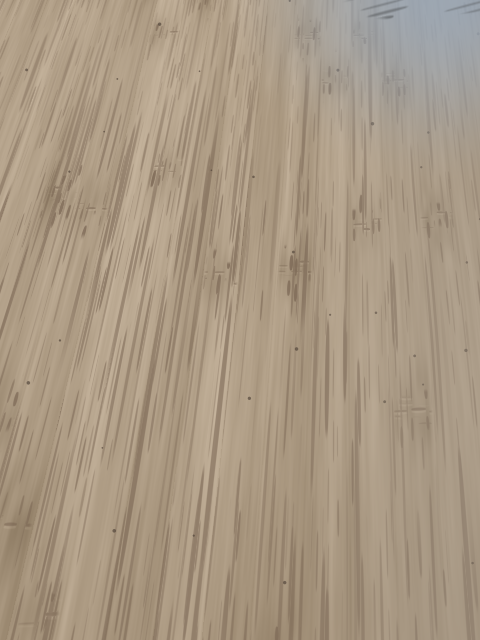
Give the GLSL for this texture, as a WebGL 2 fragment shader.

```glsl
#version 300 es
precision highp float;

uniform vec2 u_resolution;
out vec4 outColor;

const vec2 VANISHING_POINT = vec2(0.547, 2.25);
const float STRIP_WIDTH = 0.06;
const float NODE_SPACING = 0.5;

float hash(vec2 p) {
    return fract(sin(dot(p, vec2(127.1, 311.7))) * 43758.5453);
}

float noise(vec2 p) {
    vec2 i = floor(p), f = fract(p);
    f = f * f * (3.0 - 2.0 * f);
    float low = mix(hash(i), hash(i + vec2(1, 0)), f.x);
    float high = mix(hash(i + vec2(0, 1)), hash(i + vec2(1, 1)), f.x);
    return mix(low, high, f.y);
}

// Board coordinates: x across the grain, y along it
vec2 toBoard(vec2 p) {
    float depth = VANISHING_POINT.y - p.y;
    return vec2((p.x - VANISHING_POINT.x) * 1.75, 3.0) / depth;
}

// Scattered tapered strokes along y, one candidate per cell
float dashes(vec2 uv, vec2 cell, float share, float soft, float seed) {
    vec2 grid = uv / cell;
    grid.y += 7.0 * hash(vec2(floor(grid.x), seed));
    vec2 id = floor(grid) + seed * 17.0;
    vec2 f = fract(grid) - 0.5;
    float pick = hash(id);
    float lengthRnd = hash(id + 3.7);
    float widthRnd = hash(id + 8.3);
    float along = f.y / mix(0.22, 0.49, lengthRnd);
    float taper = max(1.0 - along * along, 0.0);
    float halfWidth = cell.x * mix(0.08, 0.26, widthRnd) * sqrt(taper);
    float center = (hash(id + 5.1) - 0.5) * 0.35 + (lengthRnd - 0.5) * 0.3 * f.y;
    float dist = abs(f.x - center) * cell.x;
    float ink = 1.0 - smoothstep(halfWidth - soft, halfWidth + soft, dist);
    float shown = smoothstep(1.0 - share, 1.12 - share, pick);
    return ink * shown * smoothstep(0.0, 0.4, taper) * mix(0.45, 1.0, widthRnd);
}

// Long fibres in several sizes, gathered in bundles
float fibres(vec2 uv, float density, float soft) {
    float total = 0.0;
    for (int i = 0; i < 5; i++) {
        float k = float(i);
        vec2 cell = vec2(0.0065 + 0.0022 * k, 0.09 + 0.085 * k);
        float bundle = noise(uv * vec2(32.0, 2.5) + k * 9.1);
        float share = density * (0.15 + 0.95 * bundle);
        total = max(total, dashes(uv, cell, share, soft, k + 1.0));
    }
    return total;
}

// Growth node of a strip: x is dark marks, y is a broad stain, z is a pale ridge
vec3 node(vec2 uv, float strip, float across, float soft) {
    float t = uv.y / NODE_SPACING + 5.0 * hash(vec2(strip, 2.0));
    vec2 id = vec2(strip, floor(t));
    float d = (fract(t) - 0.5 + 0.3 * (hash(id) - 0.5)) * NODE_SPACING;
    float present = step(0.42, hash(id + 4.4)) * smoothstep(0.5, 0.38, abs(across));
    float marksShare = 0.85 * exp(-pow(d / 0.04, 2.0));
    float cracksShare = 0.75 * exp(-pow(d / 0.014, 2.0));
    float marks = dashes(uv, vec2(0.0115, 0.042), marksShare, soft, 11.0);
    float cracks = dashes(vec2(d, uv.x), vec2(0.009, 0.026), cracksShare, soft, 12.0);
    float stain = exp(-pow(d / 0.055, 2.0)) * noise(uv * vec2(90.0, 25.0));
    float ridge = dashes(vec2(d + 0.003, uv.x), vec2(0.009, 0.026), cracksShare, soft, 12.0);
    return present * vec3(max(marks, 0.8 * cracks), stain, ridge);
}

// Small round specks of dirt
float specks(vec2 p, float cell) {
    vec2 id = floor(p / cell);
    vec2 center = 0.25 + 0.5 * vec2(hash(id + 1.3), hash(id + 6.1));
    float radius = mix(0.0012, 0.0028, hash(id + 2.9));
    float dist = length(fract(p / cell) - center) * cell;
    return step(0.82, hash(id)) * (1.0 - smoothstep(radius - 0.001, radius + 0.001, dist));
}

void main() {
    vec2 p = gl_FragCoord.xy / u_resolution.y;
    vec2 uv = toBoard(p);
    uv.x += 0.005 * (noise(uv * vec2(9.0, 3.0)) - 0.5);

    // Focus falls off towards the far edge
    float far = smoothstep(0.6, 1.0, p.y);
    float soft = 0.0011 + 0.0012 * far;

    float strip = floor(uv.x / STRIP_WIDTH);
    float across = fract(uv.x / STRIP_WIDTH) - 0.5;
    float stripRnd = hash(vec2(strip, 7.0));

    // Pale wood with broad and fine tone changes
    float tone = 0.05 * (stripRnd - 0.5);
    tone += 0.06 * (noise(uv * vec2(45.0, 2.0)) - 0.5);
    tone += 0.05 * (noise(uv * vec2(170.0, 5.0)) - 0.5);
    tone += 0.025 * (noise(uv * vec2(420.0, 22.0)) - 0.5);
    tone -= 0.045 * smoothstep(0.45, 0.0, p.y);
    tone -= 0.025 * smoothstep(0.46, 0.5, abs(across));
    vec3 color = vec3(0.715, 0.645, 0.553) + tone * vec3(1.0, 1.02, 1.05);

    // Fibres and nodes
    vec3 knot = node(uv, strip, across, soft);
    float grain = fibres(uv, mix(0.3, 0.75, stripRnd), soft) * mix(0.58, 0.4, far);
    color -= 0.09 * knot.y;
    color += 0.045 * knot.z;
    color = mix(color, vec3(0.46, 0.38, 0.31), max(grain, 0.72 * knot.x));
    color = mix(color, vec3(0.3, 0.25, 0.21), 0.65 * specks(p, 0.07));

    // Cool window light in the far right corner
    color = mix(color, vec3(0.63, 0.59, 0.54), 0.35 * smoothstep(0.4, 0.75, p.x));
    float glow = smoothstep(0.34, 0.03, length((p - vec2(0.7, 1.04)) * vec2(0.9, 1.0)));
    color = mix(color, vec3(0.6, 0.66, 0.73), 0.82 * glow);
    float scuffArea = smoothstep(0.95, 1.0, p.y) * smoothstep(0.5, 0.65, p.x);
    float scuffs = dashes(vec2(p.y - 0.25 * p.x, p.x), vec2(0.011, 0.09), 0.7 * scuffArea, soft, 21.0);
    color = mix(color, vec3(0.32, 0.33, 0.34), 0.6 * scuffs);

    outColor = vec4(color, 1.0);
}
```
